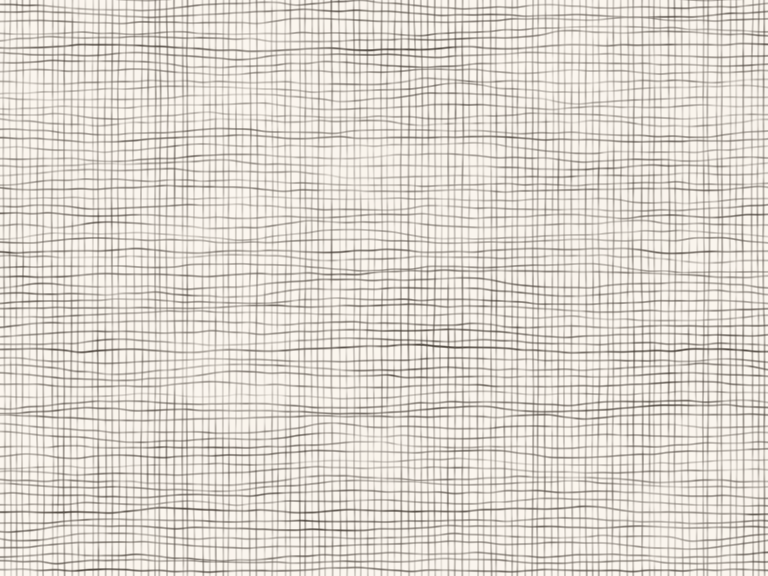
A Shadertoy shader for this pattern:

```glsl
float hash(vec2 p) {
    return fract(sin(dot(p, vec2(127.1, 311.7))) * 43758.5453);
}

float noise(vec2 p) {
    vec2 i = floor(p), f = fract(p);
    f = f * f * (3.0 - 2.0 * f);
    return mix(mix(hash(i), hash(i + vec2(1, 0)), f.x),
               mix(hash(i + vec2(0, 1)), hash(i + vec2(1, 1)), f.x), f.y);
}

// Share of a soft footprint covered by a stroke whose centre is dist away
float strokeCoverage(float dist, float width, float footprint) {
    float top = min(dist + 0.5 * footprint, 0.5 * width);
    float bottom = max(dist - 0.5 * footprint, -0.5 * width);
    return clamp((top - bottom) / footprint, 0.0, 1.0);
}

// Parallel threads, density per unit height, drifting sideways by wander spacings
float threads(float along, float across, float density, float wander, float seed, float footprint) {
    float ink = 0.0;
    float nearest = floor(across * density);
    for (int k = -2; k <= 2; k++) {
        float id = nearest + float(k);
        vec2 key = vec2(seed + 13.7 * hash(vec2(id, seed)), id * 17.0 + seed);

        // Neighbours share the slow drift; each adds its own wobble and tremor
        float drift = noise(vec2(along * 5.0 + seed, id * 0.3 + seed)) - 0.5;
        float wobble = noise(vec2(along * 12.0, 0.0) + key) - 0.5;
        float tremor = noise(vec2(along * 34.0, 60.0) + key) - 0.5;
        float jitter = hash(key + 3.0) - 0.5;
        float centre = id + 0.5 + 0.4 * jitter
                     + wander * (1.6 * drift + 0.75 * wobble + 0.25 * tremor);

        // Uneven pressure: per thread, in long strokes and in short skips
        float pressure = 0.2 + 0.6 * hash(key + 9.0)
                       + 0.55 * noise(vec2(along * 13.0, 40.0) + key)
                       + 0.55 * noise(vec2(along * 60.0, 90.0) + key);
        float width = 0.0020 + 0.0008 * hash(key + 5.0);
        float dist = across - centre / density;
        ink = max(ink, pressure * strokeCoverage(dist, width, footprint));
    }
    return ink;
}

void mainImage(out vec4 fragColor, in vec2 fragCoord) {
    float pixel = 1.0 / iResolution.y;
    vec2 p = fragCoord * pixel;
    float footprint = max(pixel, 0.0031);

    // 112 upright threads over a 4:3 width, 68 looser ones down the height
    float warp = 0.42 * threads(p.y, p.x, 84.0, 0.16, 21.0, footprint);
    float weft = 0.59 * threads(p.x, p.y, 68.0, 0.7, 57.0, footprint);

    // Patches where the ink has faded, large and small
    float fade = 0.62 + 0.42 * noise(p * vec2(6.0, 10.0) + 80.0)
               + 0.36 * noise(p * vec2(19.0, 27.0) + 30.0);
    float ink = fade * (1.0 - (1.0 - warp) * (1.0 - weft));

    vec3 paper = vec3(0.987, 0.967, 0.938) - 0.01 * noise(p * 9.0);
    vec3 inkColour = vec3(0.35, 0.32, 0.29);
    fragColor = vec4(mix(paper, inkColour, clamp(ink, 0.0, 1.0)), 1.0);
}
```
